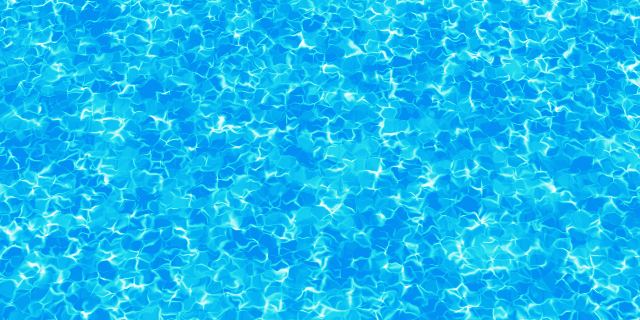
Give the GLSL for this texture, as a Shadertoy shader.

```glsl
const int LAYERS = 3;
const vec2 CELL_FREQ = vec2(11.0, 15.5);   // cells per canvas height
const float LAYER_STEP = 1.38;             // frequency ratio between layers
const float JITTER = 0.9;
const float BASE_TONE = 0.5;
const float FACET_CONTRAST = 0.19;
const float SWELL_CONTRAST = 0.12;
const vec2 LINE_WIDTH = vec2(0.05, 0.10);  // dim, glinting
const vec2 LINE_GAIN = vec2(0.05, 0.52);   // dim, glinting
const float WARP_FREQ = 55.0;
const float WARP_SIZE = 0.012;
const float PERSPECTIVE = 0.25;
const float TILE_FREQ = 19.0;
const float SEAM_DEPTH = 0.05;

const int SHADES = 7;
const vec3 WATER[SHADES] = vec3[SHADES](
    vec3(0.01, 0.57, 0.95), vec3(0.01, 0.65, 0.94), vec3(0.02, 0.71, 0.95),
    vec3(0.07, 0.80, 0.95), vec3(0.18, 0.89, 0.93), vec3(0.64, 0.94, 0.97),
    vec3(0.92, 0.99, 1.00));
const float STOPS[SHADES] = float[SHADES](0.40, 0.49, 0.57, 0.69, 0.85, 1.06, 1.35);

vec2 hash2(vec2 p) {
    vec3 q = fract(p.xyx * vec3(0.1031, 0.1030, 0.0973));
    q += dot(q, q.yzx + 33.33);
    return fract((q.xx + q.yz) * q.zy);
}

// Layered sines, roughly -1 to 1
float waves(vec2 p) {
    const mat2 turn = mat2(-0.737, 0.675, -0.675, -0.737);
    float sum = 0.0;
    for (int i = 0; i < 5; i++) {
        p = turn * p * 1.17 + 1.7;
        sum += sin(p.x + 1.3 * sin(p.y));
    }
    return sum / 5.0;
}

// Cellular noise: x = distance to the cell border, y = random value of the cell
vec2 cells(vec2 p) {
    vec2 home = floor(p), f = p - home;
    vec2 nearest = vec2(0.0), nearestCell = vec2(0.0);
    float best = 9.0;
    for (int y = -1; y <= 1; y++)
    for (int x = -1; x <= 1; x++) {
        vec2 cell = vec2(x, y);
        vec2 r = cell + 0.5 + JITTER * (hash2(home + cell) - 0.5) - f;
        float d = dot(r, r);
        if (d < best) { best = d; nearest = r; nearestCell = cell; }
    }
    float border = 9.0;
    for (int y = -2; y <= 2; y++)
    for (int x = -2; x <= 2; x++) {
        vec2 cell = nearestCell + vec2(x, y);
        vec2 r = cell + 0.5 + JITTER * (hash2(home + cell) - 0.5) - f;
        vec2 gap = r - nearest;
        if (dot(gap, gap) > 1e-4)
            border = min(border, dot(0.5 * (r + nearest), normalize(gap)));
    }
    return vec2(border, hash2(home + nearestCell + 71.0).x);
}

vec3 waterColor(float tone) {
    vec3 color = WATER[0];
    for (int i = 1; i < SHADES; i++) {
        float k = clamp((tone - STOPS[i - 1]) / (STOPS[i] - STOPS[i - 1]), 0.0, 1.0);
        color = mix(color, WATER[i], k);
    }
    return color;
}

void mainImage(out vec4 fragColor, in vec2 fragCoord) {
    // Surface coordinates, slightly denser towards the top
    vec2 uv = (fragCoord - vec2(0.5 * iResolution.x, 0.0)) / iResolution.y;
    vec2 p = uv * vec2(1.0 + PERSPECTIVE * uv.y, 1.0 + 0.5 * PERSPECTIVE * uv.y) + 3.0;

    vec2 warp = WARP_SIZE * vec2(waves(p * WARP_FREQ), waves(p.yx * WARP_FREQ + 40.0));
    vec2 q = p + warp;

    // Broad swell and vertical bands where light gathers
    float tone = BASE_TONE + SWELL_CONTRAST * waves(p * vec2(7.0, 9.0));
    float band = 0.25 * waves(p * vec2(13.0, 4.0) + 9.0);

    // Overlapping facets edged by caustic lines
    vec2 freq = CELL_FREQ;
    float refraction = 0.0;
    for (int i = 0; i < LAYERS; i++) {
        float seed = float(i) * 17.3;
        vec2 cell = cells(q * freq + seed);
        float glint = smoothstep(-0.25, 0.75, band + waves(q * freq * 1.6 + seed));
        float width = mix(LINE_WIDTH.x, LINE_WIDTH.y, glint);
        float line = exp(-cell.x * cell.x / (width * width));
        tone += FACET_CONTRAST * (cell.y - 0.5) * smoothstep(0.0, 0.1, cell.x);
        tone += mix(LINE_GAIN.x, LINE_GAIN.y, glint) * line;
        refraction += cell.y - 0.5;
        freq *= LAYER_STEP;
    }

    // Tile seams, broken up by refraction
    float seam = abs(fract(q.x * TILE_FREQ + 0.22 * refraction) - 0.5);
    tone -= SEAM_DEPTH * (1.0 - smoothstep(0.02, 0.10, seam));

    fragColor = vec4(waterColor(tone), 1.0);
}
```
